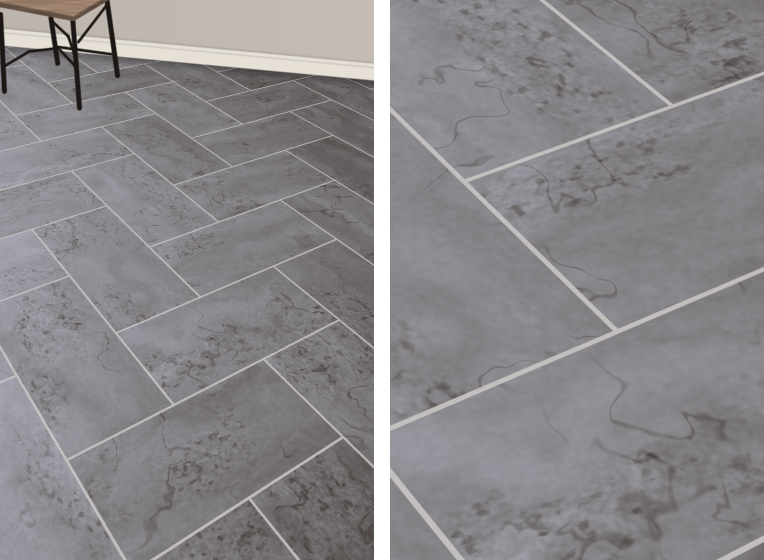
Left, the full canvas; right, a detail of the centre.
A Shadertoy shader for this texture:

```glsl
// Floor plane: vanishing points of both tile axes, origin, step per tile width
const vec2 VANISH_U = vec2(2.2435, 1.2721);
const vec2 VANISH_V = vec2(-0.6055, 1.4128);
const vec2 FLOOR_ORIGIN = vec2(0.207, 0.405);
const vec2 FLOOR_STEP = vec2(0.08, -0.113);
const float GROUT_HALF = 0.0105;

const vec3 SLATE_DARK = vec3(0.37, 0.35, 0.345);
const vec3 SLATE_MID = vec3(0.505, 0.495, 0.505);
const vec3 SLATE_LIGHT = vec3(0.62, 0.62, 0.66);
const vec3 GROUT = vec3(0.80, 0.79, 0.78);
const vec3 WALL = vec3(0.76, 0.73, 0.70);
const vec3 BASEBOARD = vec3(0.90, 0.88, 0.84);
const vec3 IRON = vec3(0.11, 0.09, 0.08);
const vec3 WOOD = vec3(0.62, 0.51, 0.43);

const float WALL_SLOPE = 0.094;
const float BOARD_BOTTOM = 0.919;
const float BOARD_TOP = 0.949;

// Chair frame segments: four legs first, then thinner stretchers
const int LEGS = 4;
const int BARS = 11;
const float LEG_RADIUS = 0.0044;
const float STRETCHER_RADIUS = 0.0024;
const vec4 FRAME[BARS] = vec4[BARS](
    vec4(0.001, 0.974, 0.008, 0.837), vec4(0.130, 0.964, 0.142, 0.807),
    vec4(0.191, 1.000, 0.210, 0.865), vec4(0.091, 0.968, 0.103, 0.887),
    vec4(0.008, 0.882, 0.052, 0.908), vec4(0.052, 0.908, 0.104, 0.914),
    vec4(0.104, 0.914, 0.136, 0.880), vec4(0.104, 0.916, 0.200, 0.903),
    vec4(0.092, 0.963, 0.122, 0.935), vec4(0.122, 0.935, 0.134, 0.900),
    vec4(0.190, 0.990, 0.140, 0.925));

float hash(vec2 p) {
    vec3 q = fract(p.xyx * 0.1031);
    q += dot(q, q.yzx + 33.33);
    return fract((q.x + q.y) * q.z);
}

float noise(vec2 p) {
    vec2 i = floor(p), f = fract(p);
    f = f * f * (3.0 - 2.0 * f);
    return mix(mix(hash(i), hash(i + vec2(1, 0)), f.x),
               mix(hash(i + vec2(0, 1)), hash(i + vec2(1, 1)), f.x), f.y);
}

float fbm(vec2 p) {
    float sum = 0.0, amp = 0.533;
    for (int i = 0; i < 4; i++) {
        sum += amp * noise(p);
        p = mat2(1.6, 1.2, -1.2, 1.6) * p + 7.3;
        amp *= 0.5;
    }
    return sum;
}

float segment(vec2 p, vec2 a, vec2 b) {
    vec2 pa = p - a, ba = b - a;
    return length(pa - ba * clamp(dot(pa, ba) / dot(ba, ba), 0.0, 1.0));
}

// Tone offset of the stone: strata, rough pitted patches and dark veins
float slateRelief(vec2 s, float detail) {
    float warp = fbm(s * 2.5);
    float strata = fbm(vec2(s.x * 1.3, s.y * 5.0) + 2.5 * warp) - 0.5;
    float rough = smoothstep(0.46, 0.66, fbm(s * vec2(1.2, 2.2) + 31.0));
    float grain = noise(s * 60.0) + noise(s * vec2(28.0, 40.0)) - 1.0;
    float pits = smoothstep(0.56, 0.8, fbm(s * vec2(17.0, 24.0)));
    float vein = abs(fbm(s * vec2(1.9, 1.3) + 0.9 * warp + 53.0) - 0.5);
    float veinMask = smoothstep(0.45, 0.62, fbm(s * 2.3 + 71.0));
    float crack = smoothstep(0.016, 0.0, vein) * veinMask;
    return 1.1 * strata + detail * (grain * (0.18 + 0.3 * rough) - 0.9 * pits * rough)
         - 0.75 * crack;
}

vec3 floorColor(vec2 p) {
    mat3 floorToView = mat3(FLOOR_STEP.x * vec3(VANISH_U, 1.0),
                            FLOOR_STEP.y * vec3(VANISH_V, 1.0),
                            vec3(FLOOR_ORIGIN, 1.0));
    vec3 q = inverse(floorToView) * vec3(p, 1.0);
    vec2 uv = q.xy / q.z;
    vec2 blur = fwidth(uv);

    // Herringbone of 2:1 tiles: four diagonal cells make one tile of each direction
    vec2 cell = floor(uv), local = uv - cell;
    float phase = mod(cell.x + cell.y, 4.0);
    bool turned = phase > 1.5;
    float second = mod(phase, 2.0);
    vec2 along = turned ? vec2(0, 1) : vec2(1, 0);
    local += along * second;
    vec2 id = cell - along * second;
    vec2 margin = min(local, 1.0 + along - local);
    vec2 line = 1.0 - smoothstep(GROUT_HALF - 0.6 * blur, GROUT_HALF + 0.6 * blur, margin);

    // Each tile gets its own piece of stone and its own tone
    vec2 stone = (turned ? local.yx : local) + 40.0 * vec2(hash(id + 3.0), hash(id + 19.0));
    float detail = clamp(0.018 / max(blur.x, blur.y), 0.25, 1.0);
    float light = 0.88 - 2.1 * p.x - 0.65 * smoothstep(0.62, 0.93, p.y)
                - 0.3 * smoothstep(0.3, 0.0, p.y);
    float tone = light + 0.4 * (hash(id + 7.0) - 0.5) + slateRelief(stone, detail);
    vec3 col = tone < 0.0 ? mix(SLATE_MID, SLATE_DARK, min(-tone, 1.4))
                          : mix(SLATE_MID, SLATE_LIGHT, min(tone, 1.2));
    return mix(col, GROUT, 0.85 * max(line.x, line.y));
}

void mainImage(out vec4 fragColor, in vec2 fragCoord) {
    vec2 p = fragCoord / iResolution.y;
    float px = 1.0 / iResolution.y;
    vec3 col = floorColor(p);

    // Wall, baseboard and its contact shadow
    float h = p.y + WALL_SLOPE * p.x;
    col *= 1.0 - 0.25 * smoothstep(BOARD_BOTTOM - 0.02, BOARD_BOTTOM, h);
    vec3 board = BASEBOARD * (1.0 - 0.09 * smoothstep(0.003, 0.0, abs(h - BOARD_TOP + 0.007)));
    col = mix(col, board, smoothstep(-px, px, h - BOARD_BOTTOM));
    vec3 wall = WALL * (0.97 + 0.06 * p.x) * (1.0 - 0.1 * smoothstep(0.006, 0.0, h - BOARD_TOP));
    col = mix(col, wall, smoothstep(-px, px, h - BOARD_TOP));

    // Chair frame
    for (int i = 0; i < BARS; i++) {
        float radius = i < LEGS ? LEG_RADIUS : STRETCHER_RADIUS;
        float d = segment(p, FRAME[i].xy, FRAME[i].zw) - radius;
        col = mix(col, IRON, smoothstep(px, -px, d));
    }

    // Wooden seat with a darker front lip
    float rim = p.y - max(0.987 - 0.19 * p.x, 0.964 + 0.6 * (p.x - 0.135));
    float fibre = 0.9 + 0.2 * noise(vec2(p.x * 30.0, p.y * 260.0));
    vec3 seat = WOOD * fibre * mix(0.6, 1.0, smoothstep(0.006, 0.012, rim));
    col = mix(col, seat, smoothstep(-px, px, rim));

    fragColor = vec4(col, 1.0);
}
```
